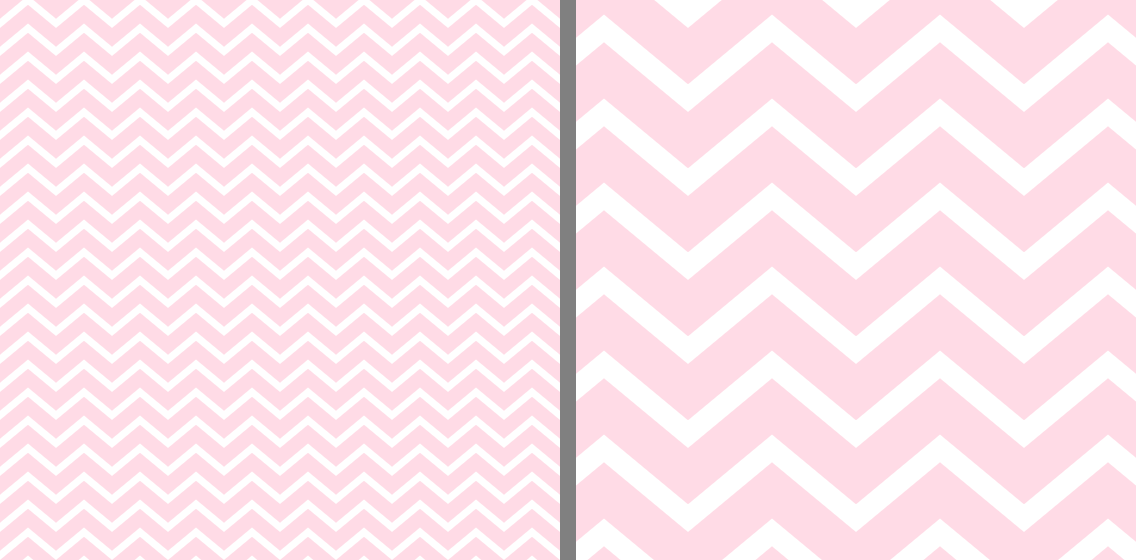
Left: the whole. Right: its middle third, enlarged.
Reproduce this pattern procedurally as a Shadertoy shader.

```glsl
// Rows of white chevron stripes on pale pink.
// A triangle wave sets each stripe's centre line; the distance to it, corrected
// for slope, gives an edge of one pixel. Whole repeat counts make it tile.

#define COLUMNS 10.0                      // zigzags across the canvas
#define ROWS 20.0                         // stripes down the canvas
#define RISE 0.83                         // valley to peak, in row heights
#define THICKNESS 0.33                    // vertical stripe width, in row heights
#define OFFSET 0.58                       // mid height of a stripe within its row
#define GROUND_COLOR vec3(1.0, 0.86, 0.90)
#define STRIPE_COLOR vec3(1.0)

// Triangle wave of period 1: 0 at whole numbers, 1 halfway between.
float triangleWave(float x) {
    return 1.0 - abs(2.0 * fract(x) - 1.0);
}

// Signed distance to the nearest stripe edge in canvas units, negative inside.
float chevronDistance(vec2 uv) {
    float centre = OFFSET + RISE * (triangleWave(uv.x * COLUMNS) - 0.5);
    float fromCentre = abs(fract(uv.y * ROWS - centre + 0.5) - 0.5);
    float slope = 2.0 * RISE * COLUMNS / ROWS;
    return (fromCentre - 0.5 * THICKNESS) / (ROWS * sqrt(1.0 + slope * slope));
}

void mainImage(out vec4 fragColor, in vec2 fragCoord) {
    vec2 uv = fragCoord / iResolution.xy;

    // Pixel coverage of the stripe
    float coverage = clamp(0.5 - chevronDistance(uv) * iResolution.y, 0.0, 1.0);

    fragColor = vec4(mix(GROUND_COLOR, STRIPE_COLOR, coverage), 1.0);
}
```
